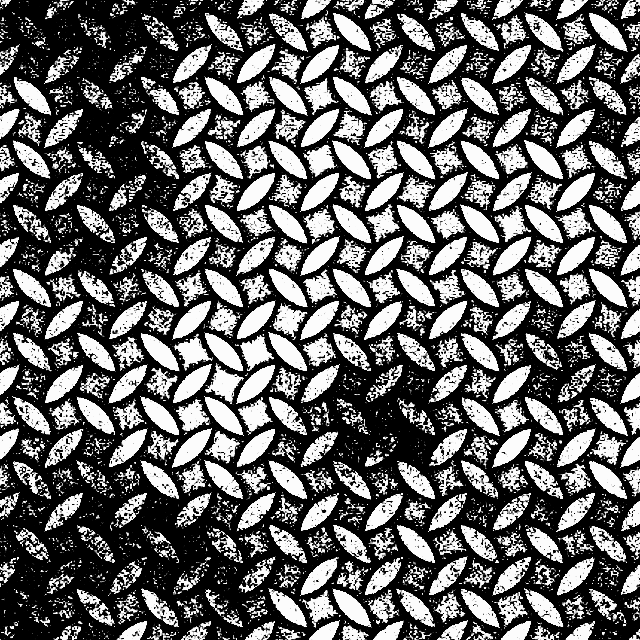
Reproduce this texture procedurally as a three.js fragment shader.

```glsl
// Worn diamond tread plate: ten by ten crossed lozenges in grainy black and white.
varying vec2 vUv;

float hash(vec2 p) {
  return fract(sin(dot(p, vec2(127.1, 311.7))) * 43758.545);
}

float noise(vec2 p) {
  vec2 i = floor(p);
  vec2 f = fract(p);
  f = f * f * (3.0 - 2.0 * f);
  return mix(mix(hash(i), hash(i + vec2(1.0, 0.0)), f.x),
             mix(hash(i + vec2(0.0, 1.0)), hash(i + vec2(1.0, 1.0)), f.x), f.y);
}

float fbm(vec2 p) {
  float sum = 0.0;
  float gain = 0.5;
  for (int i = 0; i < 5; i++) {
    sum += gain * noise(p);
    p = p * 2.03 + 17.3;
    gain *= 0.5;
  }
  return sum / 0.97;
}

// Pointed lens lying along x, 0.86 long and 0.28 wide
float lens(vec2 p) {
  p = abs(p);
  return length(vec2(p.x, p.y + 0.59)) - 0.73;
}

// Soft round patch of polish or grime
float patchAt(vec2 p, vec2 center, float radius) {
  vec2 q = (p - center) / radius;
  return exp(-dot(q, q));
}

void main() {
  vec2 grid = vUv * 10.0;

  // Falling lozenges at cell centers, rising ones at cell corners
  float dist = 10.0;
  float plateHash = 0.0;
  for (int k = 0; k < 2; k++) {
    vec2 g = grid + 0.5 * float(k);
    vec2 q = fract(g) - 0.5;
    float lean = k == 0 ? -1.0 : 1.0;
    float d = lens(vec2(q.x + lean * q.y, q.y - lean * q.x) * 0.7071);
    if (d < dist) {
      dist = d;
      plateHash = hash(floor(g) + 31.0 * float(k));
    }
  }

  // Broad wear: polished and grimy areas broken up by noise
  vec2 warped = vUv + 0.07 * (vec2(noise(vUv * 9.0), noise(vUv * 9.0 + 40.0)) - 0.5);
  float wear = 0.44 + 1.1 * (fbm(vUv * 6.0 + 3.0) - 0.5);
  wear += 0.38 * patchAt(warped, vec2(0.30, 0.39), 0.19);
  wear += 0.22 * patchAt(warped, vec2(0.54, 0.74), 0.13);
  wear += 0.22 * patchAt(warped, vec2(0.90, 0.85), 0.13);
  wear += 0.22 * patchAt(warped, vec2(0.54, 0.10), 0.11);
  wear -= 0.42 * patchAt(warped, vec2(0.11, 0.94), 0.13);
  wear -= 0.28 * patchAt(warped, vec2(0.21, 0.69), 0.08);
  wear -= 0.38 * patchAt(warped, vec2(0.28, 0.16), 0.10);
  wear -= 0.42 * patchAt(warped, vec2(0.60, 0.36), 0.09);
  wear -= 0.42 * patchAt(warped, vec2(0.89, 0.42), 0.08);
  wear -= 0.30 * patchAt(warped, vec2(0.02, 0.04), 0.14);

  // Floor darkens toward the lozenges; raised faces stay bright but chipped
  vec2 wave = cos(grid * 6.2832);
  float floorTone = wear + 0.10 + 0.04 * (wave.x - wave.y);
  floorTone = mix(-0.22, floorTone, smoothstep(0.0, 0.17, dist));
  float chips = noise(vUv * 75.0) - 0.5;
  float faceTone = wear + 0.40 + 0.45 * chips + 0.16 * (plateHash - 0.5);
  float tone = mix(faceTone, floorTone, smoothstep(-0.015, 0.015, dist));

  // Fine speckle thresholds the tone into ink and bare metal
  float grain = 0.65 * noise(vUv * 430.0) + 0.35 * noise(vUv * 260.0 + 9.0);
  grain = 0.5 + 1.35 * (grain - 0.5);
  float metal = smoothstep(-0.13, 0.13, tone - grain);
  gl_FragColor = vec4(vec3(0.99 * metal), 1.0);
}
```
